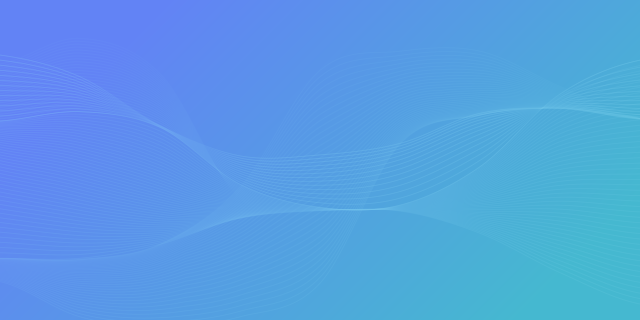
Reproduce this background procedurally as a Shadertoy shader.

```glsl
// Fine woven ribbons of light over a diagonal blue-to-teal gradient.
// Each ribbon is a bundle of thin lines blended between two smooth curves;
// the curves are splines through nine evenly spaced heights.

const vec3 BLUE = vec3(0.385, 0.515, 0.960);
const vec3 TEAL = vec3(0.272, 0.722, 0.815);
const vec3 GLOW = vec3(0.560, 0.870, 0.970);
const float HALF_WIDTH = 0.0012;

// Catmull-Rom height at x in 0..2
float spline(float h[9], float x) {
    float s = clamp(x, 0.0, 2.0) * 4.0;
    int i = min(int(s), 7);
    float t = s - float(i);
    float a = h[max(i - 1, 0)], b = h[i], c = h[i + 1], d = h[min(i + 2, 8)];
    return b + 0.5 * t * (c - a + t * (2.0 * a - 5.0 * b + 4.0 * c - d
             + t * (3.0 * (b - c) + d - a)));
}

// Height and slope of a curve
vec2 curve(float h[9], float x) {
    const float STEP = 0.004;
    float slope = (spline(h, x + STEP) - spline(h, x - STEP)) / (2.0 * STEP);
    return vec2(spline(h, x), slope);
}

// Share of a pixel covered by a thin line at distance d
float coverage(float d, float pixel) {
    return clamp(0.5 + (HALF_WIDTH - d) / pixel, 0.0, 1.0)
         - clamp(0.5 - (HALF_WIDTH + d) / pixel, 0.0, 1.0);
}

// Summed light of blended lines. Strength runs from first to last line;
// positive skew crowds the lines toward the last curve, negative the first.
float ribbon(float y, vec2 first, vec2 last, int count, vec2 strength, float skew, float pixel) {
    float light = 0.0;
    for (int i = 0; i < count; i++) {
        float f = float(i) / float(count - 1);
        vec2 line = mix(first, last, f + skew * f * (1.0 - f));
        float d = abs(y - line.x) / sqrt(1.0 + line.y * line.y);
        light += coverage(d, pixel) * mix(strength.x, strength.y, f);
    }
    // Dim the lines where the ribbon pinches together
    return light * mix(0.25, 1.0, smoothstep(0.0, 0.12, abs(first.x - last.x)));
}

void mainImage(out vec4 fragColor, in vec2 fragCoord) {
    vec2 uv = fragCoord / iResolution.xy;
    vec2 p = vec2(2.0 * uv.x, uv.y);
    float pixel = 1.0 / iResolution.y;

    // Diagonal gradient from the upper left to the lower right
    float diagonal = (p.x + 1.0 - p.y) / 3.0;
    vec3 color = mix(BLUE, TEAL, clamp((diagonal - 0.18) / 0.69, 0.0, 1.0));

    // Boundary curves
    vec2 crest = curve(float[9](0.828, 0.760, 0.608, 0.513, 0.516, 0.552, 0.646, 0.661, 0.628), p.x);
    vec2 valley = curve(float[9](0.622, 0.651, 0.602, 0.424, 0.352, 0.359, 0.479, 0.706, 0.812), p.x);
    vec2 floorLine = curve(float[9](0.193, 0.193, 0.237, 0.318, 0.341, 0.340, 0.271, 0.148, 0.050), p.x);
    vec2 earlyRise = curve(float[9](0.193, 0.190, 0.237, 0.415, 0.780, 0.840, 0.840, 0.730, 0.630), p.x);
    vec2 lateRise = curve(float[9](0.120, 0.010, -0.020, 0.010, 0.115, 0.550, 0.640, 0.661, 0.630), p.x);
    vec2 hump = curve(float[9](0.800, 0.880, 0.770, 0.380, 0.340, 0.359, 0.479, 0.706, 0.812), p.x);

    // Line crowding along each ribbon
    float crestSkew = -0.6 * smoothstep(0.8, 1.4, p.x);
    float fanSkew = mix(-0.8, 0.8, clamp(p.x / 0.65, 0.0, 1.0)) * (1.0 - smoothstep(0.7, 1.1, p.x));
    float sweepSkew = 0.9 * clamp((p.x - 0.98) / 0.4, -1.0, 1.0);

    // Central ribbon, wide side fans, and the steep sweep
    float light = ribbon(p.y, crest, valley, 14, vec2(0.27, 0.20), crestSkew, pixel);
    light += ribbon(p.y, valley, floorLine, 46, vec2(0.11, 0.13), fanSkew, pixel);
    light += ribbon(p.y, earlyRise, lateRise, 36, vec2(0.07, 0.11), sweepSkew, pixel);
    float humpFade = 1.0 - smoothstep(0.60, 0.85, p.x);
    light += humpFade * ribbon(p.y, hump, valley, 26, vec2(0.04, 0.09), 0.0, pixel);

    // Soft limit keeps the crossings gentle
    color = mix(color, GLOW, 0.55 * (1.0 - exp(-1.8 * light)));
    fragColor = vec4(color, 1.0);
}
```
